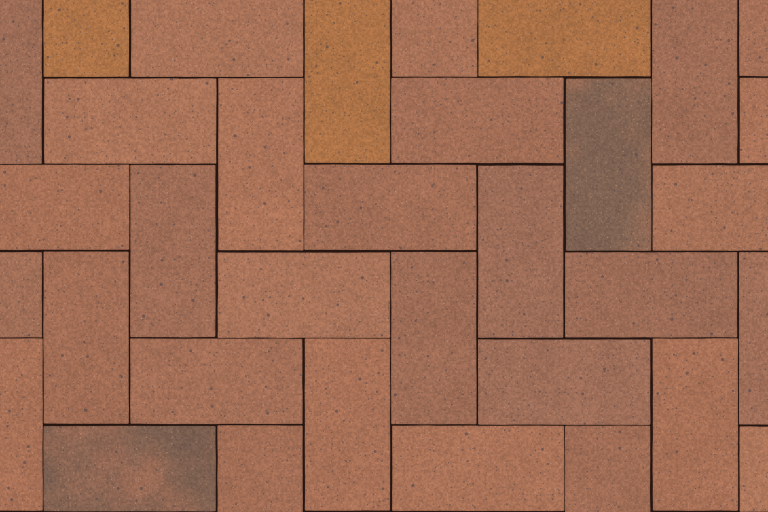
Write a Shadertoy shader that draws this texture.

```glsl
// Herringbone paving of fired clay bricks with thin dark joints and speckled faces.

// Lengths are fractions of the canvas height.
const float CELL = 0.1698;                // brick width; a brick is two cells long
const vec2  GRID_ORIGIN = vec2(0.084, 0.0);
const float JOINT_HALF_WIDTH = 0.0016;
const float JOINT_WOBBLE = 0.0016;
const float BRICK_SHIFT = 0.0022;
const float CORNER_RADIUS = 0.0025;
const float OCHRE_FROM_ROW = 4.0;         // odd-fired bricks are ochre from this row up
const float ODD_LAST_COLUMN = 7.0;        // no odd-fired bricks right of this column
const float TONE_SPREAD = 0.04;
const float GRAIN_STRENGTH = 0.14;
const float MOTTLE_STRENGTH = 0.035;

const vec3 CLAY_LIGHT = vec3(0.670, 0.455, 0.350);
const vec3 CLAY_DEEP  = vec3(0.605, 0.420, 0.340);
const vec3 CLAY_RED   = vec3(0.650, 0.430, 0.328);
const vec3 OCHRE      = vec3(0.690, 0.455, 0.275);
const vec3 SMOKED     = vec3(0.465, 0.370, 0.315);
const vec3 JOINT      = vec3(0.150, 0.085, 0.065);
const vec3 DARK_SPECK = vec3(0.340, 0.290, 0.300);
const vec3 PALE_GRAIN = vec3(0.800, 0.610, 0.500);

float hash(vec2 p) {
    vec3 q = fract(p.xyx * vec3(0.1031, 0.1030, 0.0973));
    q += dot(q, q.yzx + 33.33);
    return fract((q.x + q.y) * q.z);
}

vec2 hash2(vec2 p) {
    return vec2(hash(p), hash(p + 57.3));
}

float noise(vec2 p) {
    vec2 i = floor(p), f = fract(p);
    f = f * f * (3.0 - 2.0 * f);
    vec2 e = vec2(0.0, 1.0);
    return mix(mix(hash(i), hash(i + e.yx), f.x),
               mix(hash(i + e.xy), hash(i + e.yy), f.x), f.y);
}

float fbm(vec2 p) {
    float sum = 0.0, amp = 0.5;
    for (int k = 0; k < 4; k++) {
        sum += amp * noise(p);
        p = p * 2.03 + 17.0;
        amp *= 0.5;
    }
    return sum / 0.9375;
}

// Coverage of one random dot per grid square, present with the given chance.
float specks(vec2 p, float spacing, float chance, float maxRadius, float pixel) {
    vec2 id = floor(p / spacing);
    vec2 centre = (id + 0.2 + 0.6 * hash2(id + 11.0)) * spacing;
    float size = hash(id + 83.0);
    float radius = maxRadius * mix(0.3, 1.0, size * size);
    float dotMask = 1.0 - smoothstep(-0.6 * pixel, 0.6 * pixel, length(p - centre) - radius);
    return dotMask * step(hash(id + 29.0), chance);
}

float roundedBox(vec2 p, vec2 halfSize, float r) {
    vec2 q = abs(p) - halfSize + r;
    return length(max(q, 0.0)) + min(max(q.x, q.y), 0.0) - r;
}

// Finds the brick holding p: xy is its lower left cell, zw its size in cells.
vec4 herringbone(vec2 p) {
    vec2 cell = floor(p);
    float k = mod(cell.x - cell.y, 4.0);
    if (k < 1.5) return vec4(cell - vec2(step(0.5, k), 0.0), 2.0, 1.0);
    return vec4(cell - vec2(0.0, 1.0 - step(2.5, k)), 1.0, 2.0);
}

vec3 brickColour(vec2 id, vec2 p, vec2 seed) {
    vec3 colour = mix(CLAY_DEEP, CLAY_LIGHT, smoothstep(0.0, 0.8, seed.x));
    colour = mix(colour, CLAY_RED, 0.7 * seed.y);

    // One brick in five is fired differently: ochre or smoked.
    float odd = 1.0 - step(0.5, mod(id.x + 3.0 * id.y, 5.0));
    odd *= step(id.x, ODD_LAST_COLUMN);
    float ochre = odd * step(OCHRE_FROM_ROW, id.y);
    float smoke = (odd - ochre) * smoothstep(0.1, 0.65, fbm(p * 7.0 + seed * 9.0));
    colour = mix(colour, OCHRE, 0.9 * ochre);
    colour = mix(colour, SMOKED, 0.85 * smoke);
    return colour * (1.0 + TONE_SPREAD * (hash(id + 41.0) - 0.5));
}

void mainImage(out vec4 fragColor, in vec2 fragCoord) {
    float pixel = 1.0 / iResolution.y;
    vec2 p = fragCoord * pixel;
    vec4 brick = herringbone((p - GRID_ORIGIN) / CELL);
    vec2 seed = hash2(brick.xy + 7.0);

    // Brick outline, slightly shifted and worn.
    vec2 halfSize = 0.5 * CELL * brick.zw;
    vec2 centre = GRID_ORIGIN + CELL * brick.xy + halfSize + BRICK_SHIFT * (seed - 0.5);
    float inset = JOINT_HALF_WIDTH + JOINT_WOBBLE * (fbm(p * 22.0 + seed * 5.0) - 0.5);
    float edge = roundedBox(p - centre, halfSize - inset, CORNER_RADIUS);

    // Fired face: broad mottling, fine grain, soft rim.
    vec3 colour = brickColour(brick.xy, p, seed);
    colour *= 1.0 + MOTTLE_STRENGTH * 2.0 * (fbm(p * 16.0 + seed * 40.0) - 0.5);
    colour *= 1.0 + GRAIN_STRENGTH * (fbm(p * 270.0) - 0.5) * 2.0;
    colour *= mix(0.95, 1.0, smoothstep(0.0, 0.005, -edge));

    // Mineral inclusions.
    colour = mix(colour, PALE_GRAIN, 0.45 * specks(p, 0.010, 0.50, 0.0015, pixel));
    colour = mix(colour, DARK_SPECK, 0.55 * specks(p + 3.7, 0.011, 0.42, 0.0019, pixel));
    colour = mix(colour, DARK_SPECK, 0.65 * specks(p + 8.1, 0.036, 0.40, 0.0032, pixel));

    float joint = smoothstep(-0.7 * pixel, 0.7 * pixel, edge);
    fragColor = vec4(mix(colour, JOINT, joint), 1.0);
}
```
